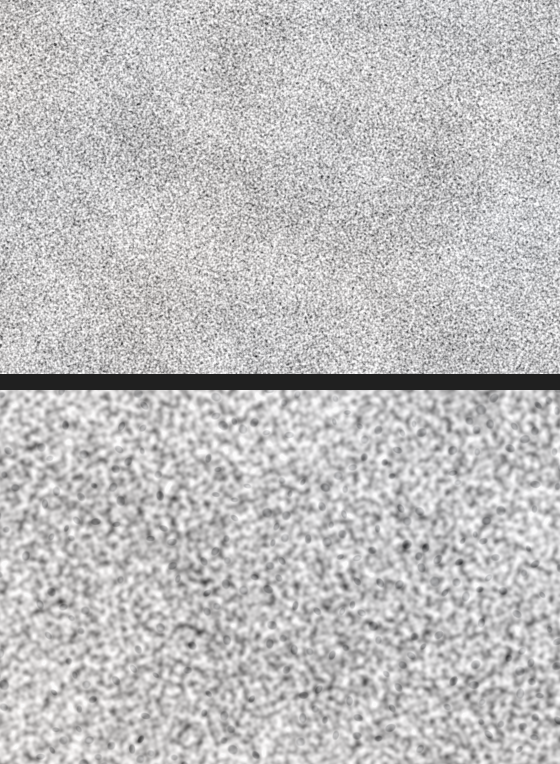
Top, the full canvas; bottom, a detail of the centre.
Write a WebGL 2 fragment shader that draws this texture.

```glsl
#version 300 es
precision highp float;
// Fine-grained pale grey granite with dark flecks and faint cloudy mottling.

#define BASE_TONE 0.780       // mean grey before the flecks
#define GRAIN_FREQ 122.0      // mineral grains per canvas height
#define GRAIN_AMOUNT 0.34
#define DUST_FREQ 176.0       // finest crystals per canvas height
#define DUST_AMOUNT 0.29
#define CLUSTER_FREQ 48.0     // loose groups of grains
#define CLUSTER_AMOUNT 0.13
#define MOTTLE_AMOUNT 0.085   // broad light and dark clouds
#define FLECK_FREQ 72.0       // cells that may hold a dark fleck
#define FLECK_SHARE 0.32
#define FLECK_DEPTH 0.17
#define TINT_AMOUNT 0.022     // warm to cool drift

uniform vec2 u_resolution;
out vec4 fragColor;

// Integer hash of a lattice cell, three values in 0..1
vec3 hash3(vec2 cell, uint seed) {
    uvec3 v = uvec3(uvec2(ivec2(cell)), seed);
    v = v * 1664525u + 1013904223u;
    v += v.yzx * v.zxy;
    v ^= v >> 16u;
    v += v.yzx * v.zxy;
    return vec3(v >> 8u) / 16777216.0;
}

vec2 rotate(vec2 p, float angle) {
    float c = cos(angle), s = sin(angle);
    return vec2(c * p.x - s * p.y, s * p.x + c * p.y);
}

float cornerSlope(vec2 cell, vec2 offset, uint seed) {
    float angle = 6.28318 * hash3(cell, seed).x;
    return dot(vec2(cos(angle), sin(angle)), offset);
}

// Gradient noise around zero
float gradientNoise(vec2 p, uint seed) {
    vec2 cell = floor(p), f = p - cell;
    vec2 w = f * f * f * (f * (f * 6.0 - 15.0) + 10.0);
    vec2 e = vec2(1.0, 0.0);
    float low = mix(cornerSlope(cell, f, seed),
                    cornerSlope(cell + e.xy, f - e.xy, seed), w.x);
    float high = mix(cornerSlope(cell + e.yx, f - e.yx, seed),
                     cornerSlope(cell + e.xx, f - e.xx, seed), w.x);
    return mix(low, high, w.y);
}

// Rotated noise layer that fades out once its cells shrink below a pixel
float layer(vec2 p, float freq, float angle, uint seed) {
    float visible = 1.0 - smoothstep(0.7, 1.4, freq / u_resolution.y);
    return visible * gradientNoise(rotate(p, angle) * freq, seed);
}

// Scattered oval flecks, at most one per cell
float flecks(vec2 p) {
    vec2 q = rotate(p, 0.93) * FLECK_FREQ;
    vec2 cell = floor(q);
    vec3 place = hash3(cell, 21u);
    vec3 form = hash3(cell, 22u);
    vec2 d = rotate(q - cell - mix(vec2(0.32), vec2(0.68), place.xy), 6.28318 * form.x);
    d.y *= mix(1.0, 1.6, form.y);
    float radius = mix(0.20, 0.33, form.z);
    float soft = max(0.09, 0.5 * FLECK_FREQ / u_resolution.y);
    float present = step(place.z, FLECK_SHARE);
    return present * (1.0 - smoothstep(radius - soft, radius + soft, length(d)));
}

void main() {
    vec2 p = gl_FragCoord.xy / u_resolution.y;

    // Crystal grains, then their clusters and the broad clouds
    float tone = GRAIN_AMOUNT * layer(p, GRAIN_FREQ, 0.41, 1u)
               + DUST_AMOUNT * layer(p, DUST_FREQ, 1.17, 2u)
               + CLUSTER_AMOUNT * layer(p, CLUSTER_FREQ, 0.72, 3u);
    float mottle = layer(p, 5.0, 0.35, 4u) + 0.7 * layer(p, 13.0, 1.3, 5u);
    tone += MOTTLE_AMOUNT * mottle;

    // Compress the highlights and deepen the shadows
    tone -= 0.6 * tone * tone;
    float dark = flecks(p);
    float grey = BASE_TONE + tone - FLECK_DEPTH * dark;

    // Slow colour drift, warmer on the left, cooler in the flecks
    float aspect = u_resolution.x / u_resolution.y;
    float warmth = 0.25 - 0.5 * p.x / aspect + layer(p, 2.3, 0.6, 6u) - 0.3 * dark;
    vec3 color = vec3(grey) + TINT_AMOUNT * warmth * vec3(0.5, 0.0, -0.6);
    color += vec3(0.002, -0.001, 0.002);

    fragColor = vec4(clamp(color, 0.12, 0.985), 1.0);
}
```
